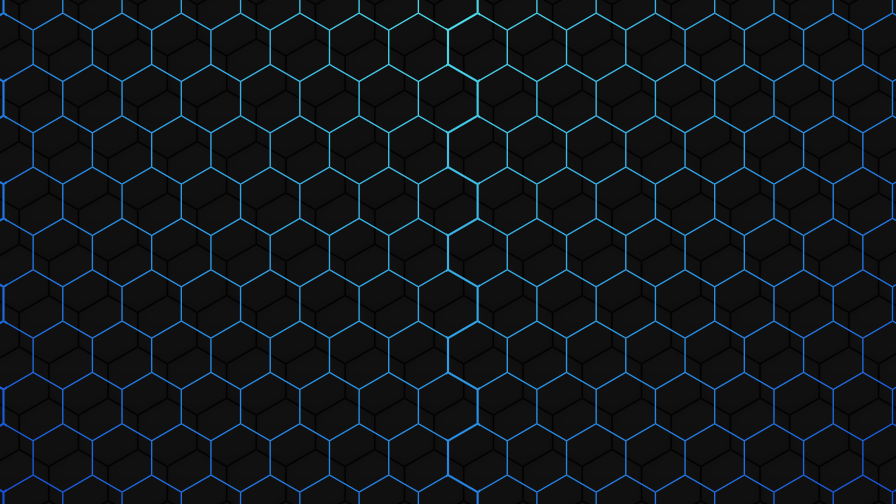
A Shadertoy shader for this pattern:

```glsl
// Glowing cyan-to-blue honeycomb wire over a dark, shifted layer of hexagonal tiles.

// Offset from the centre of the nearest pointy-top hexagon, of width 1.
vec2 hexLocal(vec2 p) {
    vec2 pitch = vec2(1.0, sqrt(3.0));
    vec2 a = mod(p + 0.5 * pitch, pitch) - 0.5 * pitch;
    vec2 b = mod(p, pitch) - 0.5 * pitch;
    return dot(a, a) < dot(b, b) ? a : b;
}

// Distance from a point inside the hexagon to its nearest side.
float hexEdge(vec2 local) {
    vec2 q = abs(local);
    return 0.5 - max(q.x, dot(q, vec2(0.5, 0.5 * sqrt(3.0))));
}

// Share of a pixel covered by a line, exact also for lines thinner than a pixel.
float lineCoverage(float dist, float halfWidth, float pixel) {
    float hi = min(dist + 0.5 * pixel, halfWidth);
    float lo = max(dist - 0.5 * pixel, -halfWidth);
    return clamp((hi - lo) / pixel, 0.0, 1.0);
}

// Teal at the top centre, through sky blue, to deep blue in the lower corners.
vec3 wireColor(vec2 uv) {
    float t = length(vec2(2.0 * uv.x - 1.0, 1.0 - uv.y)) / sqrt(2.0);
    vec3 teal = vec3(0.31, 0.87, 0.91);
    vec3 sky = vec3(0.18, 0.62, 0.90);
    vec3 deep = vec3(0.09, 0.31, 0.86);
    return t < 0.5 ? mix(teal, sky, 2.0 * t) : mix(sky, deep, 2.0 * t - 1.0);
}

void mainImage(out vec4 fragColor, in vec2 fragCoord) {
    // One unit is the width of a hexagon; a hexagon centre lies at the origin.
    float hexesPerHeight = 8.504;
    float pixel = hexesPerHeight / iResolution.y;
    vec2 p = (fragCoord - 0.5 * iResolution.xy) * pixel - vec2(0.5, -0.01);

    // Dark tiles: soft shading, a faint shadow and black grooves.
    vec2 tile = hexLocal(p - vec2(0.265, -0.435));
    float groove = hexEdge(tile);
    vec3 color = vec3(0.064 + 0.006 * tile.y);
    color *= 1.0 - 0.18 * exp(-groove * 22.0);
    color *= 1.0 - 0.85 * lineCoverage(groove, 0.013, pixel);

    // Bright wire, thicker along the zigzag seam and at the left border.
    float seam = max(step(abs(p.x + 0.25), 0.29), step(abs(p.x + 8.0), 0.06));
    float halfWidth = mix(0.0115, 0.018, seam);
    float wire = hexEdge(hexLocal(p));
    vec3 glow = wireColor(fragCoord / iResolution.xy);
    color = mix(color, glow, lineCoverage(wire, halfWidth, pixel));

    fragColor = vec4(color, 1.0);
}
```
